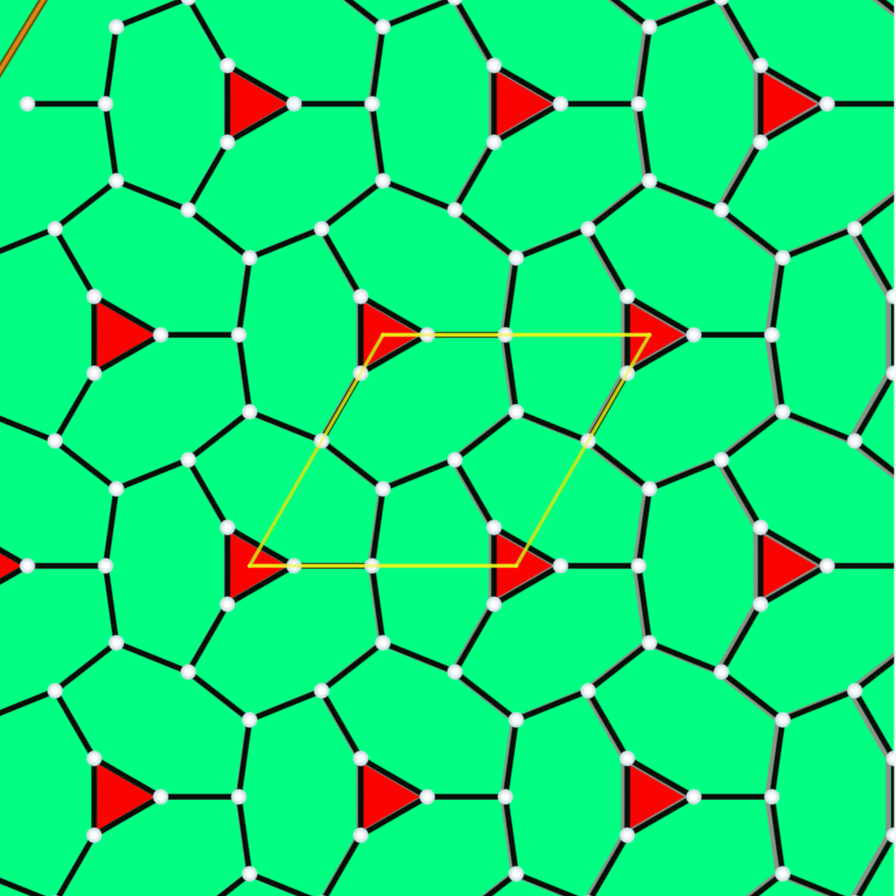
Reproduce this pattern procedurally as a WebGL 1 fragment shader.

```glsl
precision highp float;
// Net of bent hexagons on a triangular lattice: each cell has a red triangle
// with three spokes, white beads at the joints and a yellow unit-cell outline.
// Every cell is folded into a 60 degree wedge, where a few segments suffice.
uniform vec2 u_resolution;

const vec2 PITCH = vec2(0.2975, 0.2578);   // column step, row step
const vec2 ORIGIN = vec2(0.2786, 0.3685);  // centre of cell (0, 0)

float segment(vec2 p, vec2 a, vec2 b) {
  vec2 d = b - a;
  return length(p - a - d * clamp(dot(p - a, d) / dot(d, d), 0.0, 1.0));
}

// Mirror into the wedge between 0 and 60 degrees.
vec2 foldWedge(vec2 p) {
  vec2 normal = vec2(-0.8660, 0.5);
  p.y = abs(p.y);
  p -= 2.0 * max(dot(p, normal), 0.0) * normal;
  p.y = abs(p.y);
  return p;
}

vec2 cellCentre(float row, float col) {
  return ORIGIN + PITCH * vec2(col + 0.5 * row, row);
}

// Distances to the rods (x), the triangles (y) and the bead centres (z).
vec3 netDistance(vec2 p) {
  vec2 tip = vec2(0.0495, 0.0);
  vec2 spokeEnd = vec2(0.1367, 0.0);
  vec2 corner = vec2(0.1488, 0.0859);
  vec2 sideNormal = vec2(0.5, 0.8660);
  vec3 nearest = vec3(1.0);
  for (int j = -1; j <= 1; j++) {
    float row = floor((p.y - ORIGIN.y) / PITCH.y + 0.5) + float(j);
    for (int i = -1; i <= 1; i++) {
      float col = floor((p.x - ORIGIN.x) / PITCH.x - 0.5 * row + 0.5) + float(i);
      // The net is incomplete in the upper left corner.
      bool ragged = col == -2.0 && row > 1.5;
      if (ragged && row > 2.5) continue;
      vec2 q = foldWedge(p - cellCentre(row, col));
      float rod = min(segment(q, tip, spokeEnd), segment(q, spokeEnd, corner));
      float triangle = 1.0;
      if (!ragged) {
        triangle = dot(q, sideNormal) - 0.0247;
        rod = min(rod, segment(q, tip, 0.0247 * sideNormal));
      }
      float bead = min(length(q - tip), min(length(q - spokeEnd), length(q - corner)));
      nearest = min(nearest, vec3(rod, triangle, bead));
    }
  }
  return nearest;
}

// Soft coverage of everything closer than the radius.
float cover(float d, float radius) {
  float soft = max(0.0013, 0.75 / u_resolution.y);
  return 1.0 - smoothstep(radius - soft, radius + soft, d);
}

void main() {
  vec2 p = gl_FragCoord.xy / u_resolution.y;
  vec3 net = netDistance(p);

  // Ground and triangles
  vec3 color = vec3(0.0, 1.0, 0.51);
  color = mix(color, vec3(0.98, 0.01, 0.01), cover(net.y, 0.0));

  // Rods; their lit grey flank widens toward the right
  float flankShift = 0.007 * max(p.x - 0.1, 0.0);
  float flank = netDistance(p + vec2(flankShift, 0.0)).x;
  color = mix(color, vec3(0.55, 0.58, 0.54), cover(flank, 0.0029));
  color = mix(color, vec3(0.02, 0.06, 0.03), cover(net.x, 0.0031));

  // Unit-cell outline: bright level edges, golden slanted ones
  vec2 a = cellCentre(0.0, 0.0);
  vec2 b = cellCentre(0.0, 1.0);
  vec2 c = cellCentre(1.0, 1.0);
  vec2 d = cellCentre(1.0, 0.0);
  float slanted = cover(min(segment(p, a, d), segment(p, b, c)), 0.0020);
  float level = cover(min(segment(p, a, b), segment(p, d, c)), 0.0021);
  color = mix(color, vec3(0.82, 0.90, 0.08), 0.9 * slanted);
  color = mix(color, vec3(0.93, 0.96, 0.08), 0.95 * level);

  // Beads, with the outline showing faintly through
  vec3 beadColor = mix(vec3(1.0), vec3(0.80, 0.87, 0.89), smoothstep(0.002, 0.0085, net.z));
  beadColor = mix(beadColor, vec3(0.93, 0.93, 0.25), 0.6 * max(slanted, level));
  color = mix(color, beadColor, cover(net.z, 0.0086));

  // Stray orange rod in the corner and pale right margin
  float stray = segment(p, vec2(-0.02, 0.889), vec2(0.06, 1.019));
  color = mix(color, vec3(0.42, 0.30, 0.06), cover(stray, 0.0046));
  color = mix(color, vec3(0.85, 0.55, 0.08), cover(stray, 0.0022));
  color = mix(color, vec3(0.95, 0.98, 0.96), cover(1.0 - p.x, 0.0022));

  gl_FragColor = vec4(color, 1.0);
}
```
